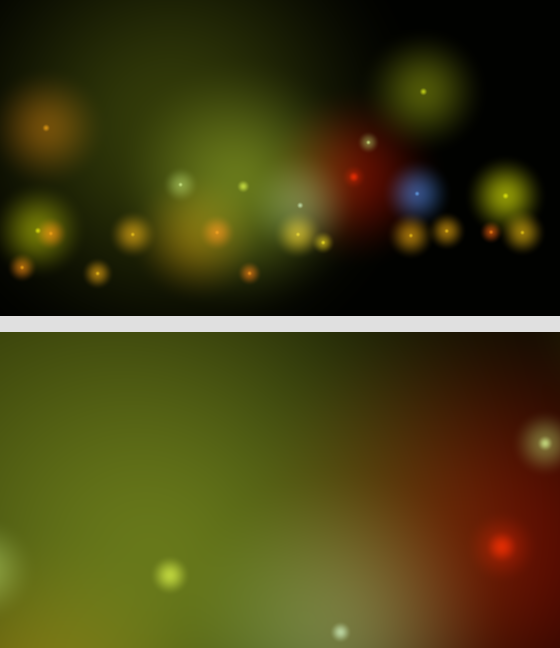
Top, the full canvas; bottom, a detail of the centre.
Reproduce this background procedurally as a Shadertoy shader.

```glsl
// Soft coloured light glows and small bright-centred orbs drifting over a dark backdrop.

const float ORB_COUNT = 14.0;
const float FIELD_WIDTH = 1.72;

const vec3 EMBER = vec3(0.62, 0.13, 0.03);
const vec3 GOLD  = vec3(0.56, 0.50, 0.04);
const vec3 SAGE  = vec3(0.30, 0.40, 0.20);

float hash(float n) {
    return fract(sin(n * 127.1 + 3.7) * 4375.5);
}

// Radial falloff: 1 at the centre, easing to 0 at the radius
float falloff(vec2 p, vec2 centre, float radius) {
    return 1.0 - smoothstep(0.0, radius, length(p - centre));
}

vec3 screenBlend(vec3 base, vec3 light) {
    return base + light * (1.0 - base);
}

// Wide diffuse light
vec3 addGlow(vec3 base, vec2 p, vec2 centre, float radius, vec3 tint) {
    return screenBlend(base, tint * falloff(p, centre, radius));
}

// Diffuse light with a small bright spark at its centre
vec3 addOrb(vec3 base, vec2 p, vec2 centre, float radius, float sparkRadius, vec3 tint) {
    vec3 lit = addGlow(base, p, centre, radius, tint);
    vec3 sparkTint = tint / max(tint.r, max(tint.g, tint.b));
    return addGlow(lit, p, centre, sparkRadius, 0.65 * sparkTint);
}

// Small orbs spread along two low rows, with every fifth one floating higher
vec3 addScatteredOrbs(vec3 base, vec2 p) {
    vec3 col = base;
    for (float i = 0.0; i < ORB_COUNT; i++) {
        float x = (i + 0.3 + 0.4 * hash(i)) / ORB_COUNT * FIELD_WIDTH;
        float row = max(mod(i, 2.0), smoothstep(0.85, 1.15, x));
        float raised = step(3.5, mod(i, 5.0));
        float y = 0.13 + 0.12 * row + 0.28 * raised + 0.03 * hash(i + 20.0);
        float radius = mix(0.03, 0.085, hash(i + 40.0));
        vec3 tint = mix(mix(EMBER, GOLD, hash(i + 60.0)), SAGE, raised);
        col = addOrb(col, p, vec2(x, y), radius, 0.009, tint);
    }
    return col;
}

void mainImage(out vec4 fragColor, in vec2 fragCoord) {
    vec2 p = fragCoord / iResolution.y;
    vec3 col = vec3(0.004, 0.007, 0.0);

    // Broad washes
    col = addGlow(col, p, vec2(0.54, 0.60), 0.84, vec3(0.20, 0.23, 0.035));
    col = addGlow(col, p, vec2(1.12, 0.44), 0.30, vec3(0.36, 0.02, 0.0));
    col = addGlow(col, p, vec2(0.62, 0.25), 0.22, vec3(0.32, 0.20, 0.0));

    // Large lights
    col = addOrb(col, p, vec2(0.77, 0.41), 0.42, 0.022, vec3(0.30, 0.36, 0.08));
    col = addOrb(col, p, vec2(0.95, 0.35), 0.18, 0.012, vec3(0.20, 0.27, 0.20));
    col = addOrb(col, p, vec2(0.146, 0.595), 0.20, 0.014, vec3(0.37, 0.20, 0.02));
    col = addOrb(col, p, vec2(0.12, 0.27), 0.16, 0.012, vec3(0.40, 0.42, 0.01));
    col = addOrb(col, p, vec2(1.34, 0.71), 0.21, 0.014, vec3(0.30, 0.33, 0.03));
    col = addOrb(col, p, vec2(1.60, 0.38), 0.135, 0.012, vec3(0.54, 0.57, 0.02));
    col = addOrb(col, p, vec2(1.32, 0.387), 0.115, 0.010, vec3(0.14, 0.29, 0.50));
    col = addOrb(col, p, vec2(1.12, 0.44), 0.04, 0.018, vec3(0.35, 0.03, 0.0));

    col = addScatteredOrbs(col, p);
    fragColor = vec4(col, 1.0);
}
```
